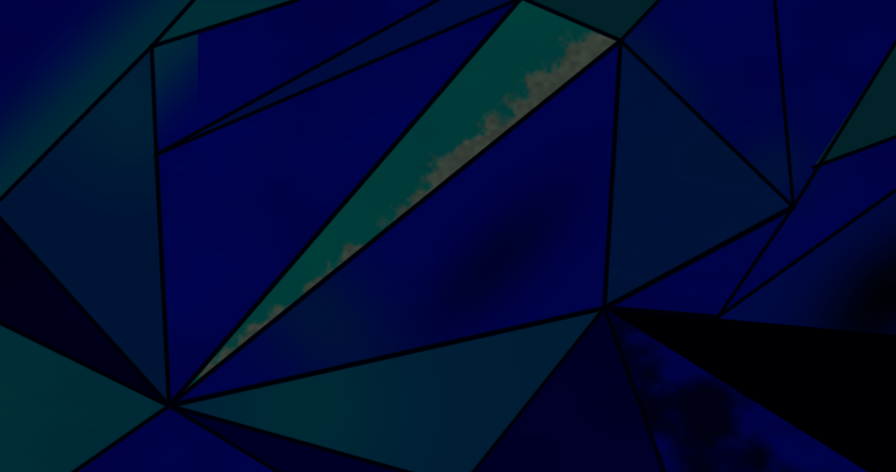
A WebGL 1 fragment shader for this background:

```glsl
precision highp float;
// Dark stained-glass facets in blue and teal, split by black seams.
// Triangles are painted over a blue ground, soft glows and a grainy
// cream streak are added, then line segments draw the seams.
uniform vec2 u_resolution;

const vec2 CANVAS = vec2(7.68, 4.06);
const vec3 BLUE = vec3(0.0, 0.01, 0.29);
const vec3 NAVY = vec3(0.0, 0.08, 0.21);
const vec3 TEAL = vec3(0.0, 0.18, 0.21);
const vec3 GREEN = vec3(0.0, 0.25, 0.23);
const vec3 CREAM = vec3(0.27, 0.27, 0.23);
const vec3 INK = vec3(0.0, 0.0, 0.10);

float hash(vec2 p) {
  return fract(sin(dot(p, vec2(127.1, 311.7))) * 43758.5);
}

float noise(vec2 p) {
  vec2 i = floor(p), f = fract(p);
  f *= f * (3.0 - 2.0 * f);
  return mix(mix(hash(i), hash(i + vec2(1, 0)), f.x),
             mix(hash(i + vec2(0, 1)), hash(i + vec2(1, 1)), f.x), f.y);
}

float fbm(vec2 p) {
  float sum = 0.0, amp = 0.5;
  for (int i = 0; i < 4; i++) {
    sum += amp * noise(p);
    p = p * 2.1 + 3.7;
    amp *= 0.5;
  }
  return sum;
}

// Signed distance from the line a-b
float side(vec2 p, vec2 a, vec2 b) {
  vec2 d = normalize(b - a);
  return d.x * (p.y - a.y) - d.y * (p.x - a.x);
}

// Coverage of a triangle in either winding
float tri(vec2 p, vec2 a, vec2 b, vec2 c) {
  float s = sign(side(c, a, b));
  float d = min(s * side(p, a, b), min(s * side(p, b, c), s * side(p, c, a)));
  return smoothstep(-0.008, 0.008, d);
}

// Black seam as a light multiplier
float seam(vec2 p, vec2 a, vec2 b, float width) {
  vec2 d = b - a;
  float t = clamp(dot(p - a, d) / dot(d, d), 0.0, 1.0);
  return smoothstep(width - 0.009, width + 0.012, length(p - a - d * t));
}

// Soft ellipse tilted along the diagonal
float glow(vec2 p, vec2 center, vec2 radius) {
  vec2 q = p - center;
  q = vec2(q.x - q.y, q.x + q.y) * 0.7071 / radius;
  return exp(-dot(q, q));
}

void main() {
  vec2 p = gl_FragCoord.xy / u_resolution;
  p = vec2(p.x, 1.0 - p.y) * CANVAS;

  // Shared corners, y pointing down
  vec2 A = vec2(1.30, 0.40), B = vec2(1.34, 1.33), C = vec2(1.45, 3.49);
  vec2 D = vec2(4.47, -0.02), E = vec2(5.32, 0.35), F = vec2(5.18, 2.65);
  vec2 G = vec2(6.80, 1.78), H = vec2(6.97, 1.44), J = vec2(6.15, 2.73);
  vec2 L1 = vec2(0.0, 1.72), L2 = vec2(0.0, 1.88), L3 = vec2(-0.05, 2.75);
  vec2 T1 = vec2(1.66, 0.0), T2 = vec2(2.55, 0.0), T3 = vec2(3.75, 0.0);
  vec2 T4 = vec2(5.65, 0.0), T5 = vec2(6.64, 0.0);
  vec2 R1 = vec2(7.70, 0.33), R2 = vec2(7.70, 1.17), R3 = vec2(7.70, 1.62);
  vec2 S1 = vec2(0.62, 4.07), S2 = vec2(2.40, 4.07), S3 = vec2(3.95, 4.19);
  vec2 S4 = vec2(4.05, 4.07), S5 = vec2(5.70, 4.07), S6 = vec2(7.55, 4.07);

  // Blue ground with teal light near the corner and upper right
  float cloud = fbm(p * vec2(1.1, 1.5));
  vec3 col = BLUE * (0.86 + 0.28 * cloud);
  float corner = smoothstep(-0.75, 0.0, -abs(side(p, A, L1)));
  col = mix(col, TEAL, corner * step(p.x, 1.7) * step(p.y, 1.75) * 0.9);
  col = mix(col, NAVY, 0.9 * glow(p, vec2(5.5, 0.6), vec2(0.3, 0.7)));
  col = mix(col, NAVY, 0.8 * glow(p, vec2(6.6, 1.5), vec2(0.4, 0.3)));

  // Left facets
  vec3 leftTint = mix(NAVY, TEAL, 0.5 * glow(p, vec2(1.1, 0.9), vec2(0.6)));
  col = mix(col, leftTint, tri(p, A, vec2(-0.15, 1.87), C));
  col = mix(col, INK * (0.6 + 0.8 * cloud), tri(p, L2, C, L3));
  col = mix(col, mix(NAVY, TEAL, 0.7 + 0.5 * cloud), tri(p, L3, C, vec2(-0.9, 5.2)));

  // Top and central facets
  col = mix(col, TEAL, tri(p, A, T1, T2));
  col = mix(col, mix(BLUE, NAVY, 0.55), tri(p, B, T3, D));
  vec3 mid = mix(BLUE, NAVY, 0.85 * glow(p, vec2(2.7, 2.7), vec2(0.5, 1.1)));
  mid *= 1.0 - 0.4 * glow(p, vec2(4.25, 2.25), vec2(0.9, 0.3));
  col = mix(col, mid, tri(p, C, E, F));
  col = mix(col, TEAL * 0.75, tri(p, D, E, T4));
  col = mix(col, mix(NAVY, BLUE, 0.25 * cloud), tri(p, E, F, G));

  // Bright shard with a cream streak along its lower edge
  float along = clamp((p.x - C.x) / (E.x - C.x), 0.0, 1.0);
  float edge = abs(side(p, C, E)) - 0.03 - 0.27 * along * along;
  float streak = 1.0 - smoothstep(-0.06, 0.06, edge + 0.45 * (fbm(p * 6.0) - 0.45));
  vec3 shard = mix(GREEN, TEAL, 0.5 * cloud);
  vec3 grain = CREAM * (0.82 + 0.25 * noise(p * 22.0));
  col = mix(col, mix(shard, grain, streak * 0.85), tri(p, C, D, E));

  // Bottom facets
  vec3 lowTint = mix(NAVY, TEAL, 0.35 + 0.5 * glow(p, vec2(2.6, 3.5), vec2(0.9)));
  col = mix(col, INK * 1.5, tri(p, C, S2, S3));
  col = mix(col, lowTint, tri(p, C, F, S3));
  col = mix(col, INK * (1.2 + 0.6 * cloud), tri(p, F, S4, S5));
  col *= 1.0 - 0.75 * tri(p, F, S5, S6) * smoothstep(0.4, 0.75, fbm(p * 2.0));

  // Right facets, fading into the black wedge
  col = mix(col, TEAL * 0.75, tri(p, H, R1, R2));
  col = mix(col, mix(BLUE, NAVY, 0.35), tri(p, J, R3, vec2(7.8, 2.9)));
  col *= 1.0 - 0.9 * glow(p, vec2(7.6, 2.55), vec2(0.8, 0.4));
  col = mix(col, vec3(0.0, 0.0, 0.01), tri(p, F, vec2(8.0, 2.91), vec2(8.0, 4.41)));

  // Seams
  float s = seam(p, A, L1, 0.016) * seam(p, A, T1, 0.016) * seam(p, A, T2, 0.016);
  s *= seam(p, A, B, 0.016) * seam(p, B, C, 0.018) * seam(p, B, T3, 0.014);
  s *= seam(p, B, D, 0.014) * seam(p, C, D, 0.018) * seam(p, C, E, 0.018);
  s *= seam(p, C, F, 0.02) * seam(p, C, L2, 0.018) * seam(p, C, L3, 0.018);
  s *= seam(p, C, S1, 0.016) * seam(p, C, S2, 0.014) * seam(p, C, S3, 0.016);
  s *= seam(p, D, E, 0.016) * seam(p, E, T4, 0.014) * seam(p, E, F, 0.018);
  s *= seam(p, E, G, 0.015) * seam(p, F, G, 0.022) * seam(p, F, S4, 0.015);
  s *= seam(p, F, S5, 0.016) * seam(p, F, J, 0.022) * seam(p, G, T5, 0.014);
  s *= seam(p, G, R1, 0.014) * seam(p, H, R2, 0.014) * seam(p, G, J, 0.014);
  s *= seam(p, J, R3, 0.014);
  gl_FragColor = vec4(mix(vec3(0.0, 0.005, 0.03), col, s), 1.0);
}
```
